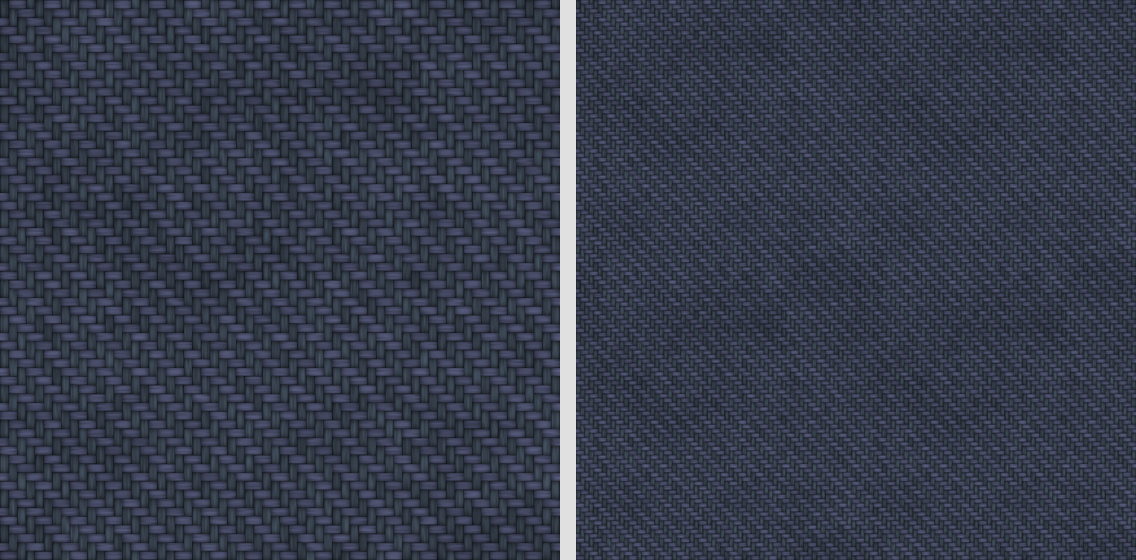
Left, the tile; right, the same tile 2 across and 2 down.
This texture is drawn by a three.js fragment shader. Its source:

```glsl
varying vec2 vUv;

float hash(vec2 p) {
  vec3 q = fract(vec3(p.xyx) * 0.1031);
  q += dot(q, q.yzx + 33.33);
  return fract((q.x + q.y) * q.z);
}

// Value noise that wraps after a whole number of cells
float noise(vec2 uv, vec2 cells) {
  vec2 p = uv * cells;
  vec2 i = floor(p);
  vec2 f = fract(p);
  f = f * f * (3.0 - 2.0 * f);
  vec2 a = mod(i, cells);
  vec2 b = mod(i + 1.0, cells);
  return mix(mix(hash(a), hash(vec2(b.x, a.y)), f.x),
             mix(hash(vec2(a.x, b.y)), hash(b), f.x), f.y);
}

// Rounded yarn: across runs -0.5 to 0.5, along runs 0 to 1 over one float
float yarnShade(float across, float along) {
  float side = abs(across) * 2.0;
  float end = abs(along * 2.0 - 1.0);
  float body = 1.0 - 0.22 * side * side;
  float dip = 1.0 - 0.38 * pow(end, 3.0);
  float gap = 1.0 - 0.32 * smoothstep(0.7, 1.0, side);
  return body * dip * gap;
}

void main() {
  vec2 uv = fract(vUv);
  vec2 threads = vec2(64.0, 64.0);
  vec2 p = uv * threads;
  vec2 id = floor(p);
  vec2 across = fract(p) - 0.5;

  // Two-over, two-under twill, falling to the right
  float weftOnTop = 1.0 - step(1.5, mod(id.x + id.y, 4.0));
  float weftAlong = mod(p.x + id.y, 4.0) * 0.5;
  float warpAlong = (mod(p.y + id.x, 4.0) - 2.0) * 0.5;

  // Fine fibres run along each yarn
  float weftFibre = noise(uv, vec2(40.0, 320.0));
  float warpFibre = noise(uv + 0.37, vec2(320.0, 40.0));

  vec3 weftBlue = vec3(0.298, 0.316, 0.425);
  vec3 warpTeal = vec3(0.242, 0.286, 0.34);
  vec3 weft = weftBlue * yarnShade(across.y, weftAlong)
            * (0.84 + 0.26 * weftFibre)
            * (0.96 + 0.08 * hash(vec2(id.y, 7.0)));
  vec3 warp = warpTeal * yarnShade(across.x, warpAlong)
            * (0.76 + 0.34 * warpFibre)
            * (0.95 + 0.1 * hash(vec2(id.x, 91.0)));
  vec3 color = mix(warp, weft, weftOnTop);

  // Uneven dye in broad patches and in single floats
  float patches = 0.6 * noise(uv, vec2(6.0)) + 0.4 * noise(uv, vec2(17.0));
  vec2 weftFloat = vec2(floor(mod(p.x + id.y, threads.x) / 4.0), id.y);
  vec2 warpFloat = vec2(id.x, floor(mod(p.y + id.x, threads.y) / 4.0) + 70.0);
  float floatTone = hash(mix(warpFloat, weftFloat, weftOnTop) + 13.0);
  color *= (0.9 + 0.17 * patches) * (0.94 + 0.1 * floatTone);

  gl_FragColor = vec4(color, 1.0);
}
```
